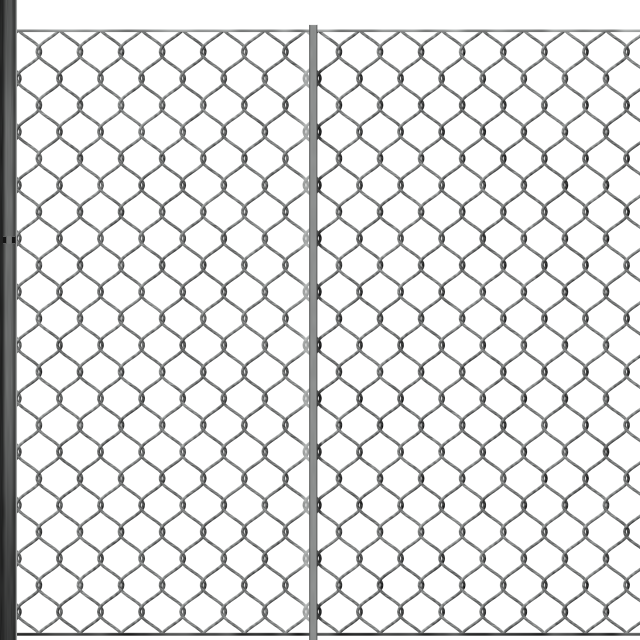
Write a three.js fragment shader that draws this pattern.

```glsl
// Chain-link fence: two panels of woven steel wire between posts and rails on white.
#define COLUMN_STEP 0.0321   // spacing of knot columns
#define ROW_STEP 0.041667    // spacing of knot rows
#define KNOT_ROW 0.8776      // height of one row of even-column knots
#define WIRE_SWING 0.0190    // sideways reach of a wire; above half a column it hooks
#define WIRE_RADIUS 0.0022
#define LEFT_START 0.0286    // first knot column of each panel
#define RIGHT_START 0.4974
#define MID_POST 0.4895
#define TOP_RAIL 0.952
#define BOTTOM_RAIL 0.009
#define SOFT 0.0011          // edge smoothing
#define PI 3.14159265

varying vec2 vUv;

float hash(vec2 p) {
  vec3 q = fract(vec3(p.xyx) * 0.1031);
  q += dot(q, q.yzx + 33.33);
  return fract((q.x + q.y) * q.z);
}

float noise(vec2 p) {
  vec2 i = floor(p), f = fract(p);
  f = f * f * (3.0 - 2.0 * f);
  return mix(mix(hash(i), hash(i + vec2(1.0, 0.0)), f.x),
             mix(hash(i + vec2(0.0, 1.0)), hash(i + vec2(1.0)), f.x), f.y);
}

// Coverage of the region where a signed distance is negative
float fill(float d) {
  return 1.0 - smoothstep(-SOFT, SOFT, d);
}

float box(vec2 p, vec2 halfSize) {
  vec2 d = abs(p) - halfSize;
  return max(d.x, d.y);
}

vec3 steel(float shade) {
  return shade * vec3(0.985, 1.0, 0.995);
}

// One wavy wire: returns its shade and coverage
vec2 wire(vec2 p, float index, float start) {
  float side = mod(index, 2.0) < 0.5 ? -1.0 : 1.0;
  float phase = PI * (p.y - KNOT_ROW) / ROW_STEP;
  float bend = side * cos(phase);
  float slope = -side * sin(phase) * WIRE_SWING * PI / ROW_STEP;
  float len = sqrt(1.0 + slope * slope);
  float d = (p.x - start - (index + 0.5) * COLUMN_STEP - WIRE_SWING * bend) / len;
  float across = clamp(d / WIRE_RADIUS, -1.0, 1.0);

  // Light from the upper left, with a dark hook on the right of each knot
  float light = across * (-slope - 0.7) / len;
  float shade = 0.49 + 0.17 * light - 0.08 * across * across;
  float right = step(RIGHT_START, start);
  shade -= smoothstep(0.75, 1.0, bend) * mix(0.14, 0.24, right);
  shade -= smoothstep(0.8, 1.0, -bend) * 0.06;
  // Twisted strands, and wear that differs from knot to knot
  shade += 0.04 * cos(p.y * 1100.0 + across * 2.0);
  shade += 0.16 * (noise(p * 230.0) - 0.5);
  float row = floor(phase / PI + 0.5);
  shade += 0.09 * (hash(vec2(index + 40.0 * right, row) + 50.0) - 0.5);
  return vec2(shade, fill(abs(d) - WIRE_RADIUS));
}

vec3 mesh(vec3 color, vec2 p) {
  float start = p.x < MID_POST ? LEFT_START : RIGHT_START;
  float column = floor((p.x - start) / COLUMN_STEP);
  float inside = step(0.0265, p.x) * step(BOTTOM_RAIL, p.y) * step(p.y, TOP_RAIL);
  // Pale loops left of the middle post, dark ones right of it
  float pale = smoothstep(0.466, 0.478, p.x) * step(p.x, MID_POST);
  float dark = step(MID_POST, p.x) * (1.0 - smoothstep(0.499, 0.505, p.x));
  for (int i = -1; i <= 1; i++) {
    vec2 w = wire(p, column + float(i), start);
    float shade = mix(w.x, 0.76, 0.7 * pale) * (1.0 - 0.5 * dark);
    color = mix(color, steel(shade), w.y * inside);
  }
  return color;
}

vec3 rails(vec3 color, vec2 p) {
  float span = step(0.026, p.x);
  float wear = noise(vec2(p.x * 45.0, 3.0));
  float top = fill(abs(p.y - TOP_RAIL) - 0.0020);
  float topShade = 0.44 + 0.25 * wear + 50.0 * (p.y - TOP_RAIL);
  color = mix(color, steel(topShade), top * span);
  float bottom = fill(abs(p.y - BOTTOM_RAIL) - 0.0022);
  float bottomShade = 0.12 + 0.26 * wear + 45.0 * (p.y - BOTTOM_RAIL);
  return mix(color, steel(bottomShade), bottom * span);
}

vec3 posts(vec3 color, vec2 p) {
  // Slim middle post with darker edges
  float x = p.x - MID_POST;
  float slim = fill(box(vec2(x, p.y - 0.4), vec2(0.0064, 0.561)));
  float slimShade = 0.56 - 0.24 * smoothstep(0.0035, 0.0064, abs(x));
  color = mix(color, steel(slimShade + 0.03 * (noise(p * vec2(300.0, 60.0)) - 0.5)), slim);

  // Wide left post: dark flanks, lighter middle, darkest at its ends
  float face = smoothstep(0.003, 0.010, p.x) * (1.0 - 0.55 * smoothstep(0.017, 0.023, p.x));
  float height = smoothstep(0.0, 0.45, p.y) * (1.0 - 0.5 * smoothstep(0.75, 1.0, p.y));
  float wideShade = 0.14 + face * (0.08 + 0.21 * height);
  wideShade += 0.05 * (noise(p * vec2(500.0, 25.0)) - 0.5);
  wideShade = mix(wideShade, 0.60, smoothstep(0.0235, 0.0255, p.x));
  // Bolted clamp
  vec2 c = p - vec2(0.0142, 0.625);
  wideShade = mix(wideShade, 0.46, fill(box(c, vec2(0.009, 0.006))));
  c.x = abs(c.x) - 0.0072;
  wideShade = mix(wideShade, 0.08, fill(box(c, vec2(0.0028, 0.005))));
  return mix(color, steel(wideShade), fill(p.x - 0.0265));
}

void main() {
  vec3 color = mesh(vec3(1.0), vUv);
  color = rails(color, vUv);
  gl_FragColor = vec4(posts(color, vUv), 1.0);
}
```
